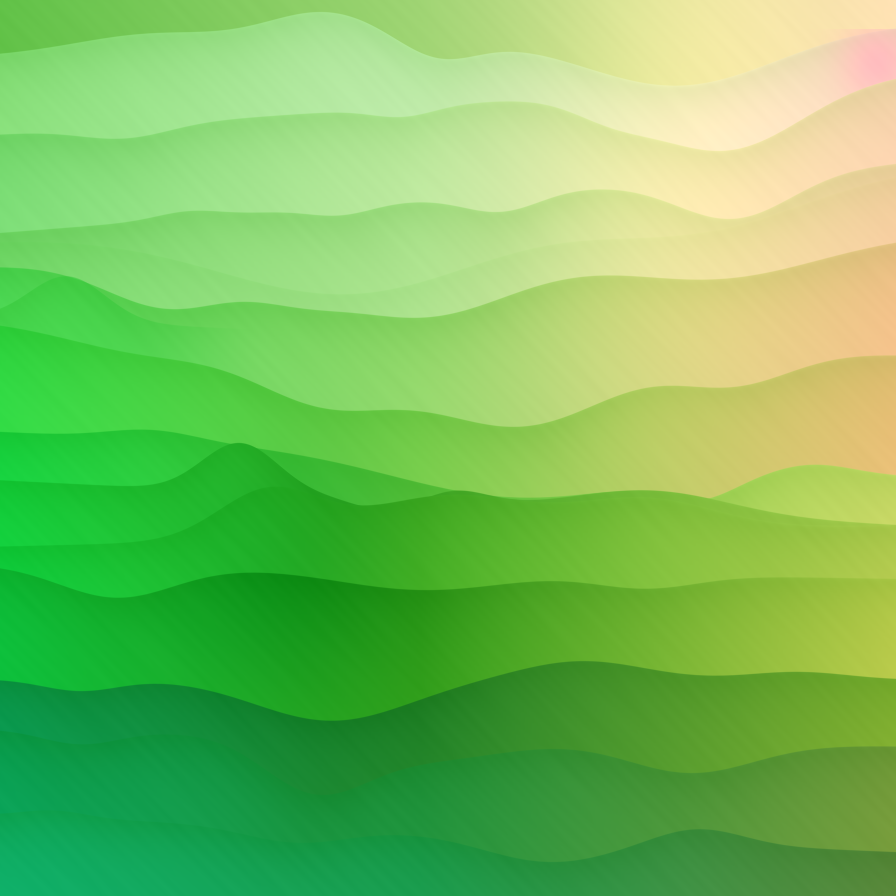
Give the GLSL for this background, as a WebGL 1 fragment shader.

```glsl
precision highp float;
// Layered paper-like hills fading from deep green to cream and peach.
uniform vec2 u_resolution;

const vec3 CREST_TINT = vec3(0.76, 0.90, 0.70);
const float CREST_DEPTH = 0.045;
const float RIM_WIDTH = 0.0025;
const float RIM_LIGHT = 0.05;
const float MID_STOP = 0.47;
const vec3 WARM_GLOW = vec3(0.13, 0.07, 0.05);
const vec2 WARM_CENTER = vec2(0.76, 0.82);
const vec3 DEEP_SHADE = vec3(0.08, 0.07, 0.04);
const vec2 DEEP_CENTER = vec2(0.33, 0.36);
const vec3 PINK = vec3(1.0, 0.70, 0.74);
const vec2 PINK_CENTER = vec2(0.98, 0.93);
const vec2 STREAK_SCALE = vec2(95.0, 5.0);
const float STREAK_AMOUNT = 0.012;

// Gradient noise
vec2 gradient(vec2 cell) {
  float a = 6.2832 * fract(sin(dot(cell, vec2(127.1, 311.7))) * 4375.5);
  return vec2(cos(a), sin(a));
}

float noise(vec2 p) {
  vec2 i = floor(p), f = fract(p), e = vec2(1.0, 0.0);
  vec2 u = f * f * f * (f * (f * 6.0 - 15.0) + 10.0);
  float low = mix(dot(gradient(i), f), dot(gradient(i + e), f - e), u.x);
  float high = mix(dot(gradient(i + e.yx), f - e.yx), dot(gradient(i + 1.0), f - 1.0), u.x);
  return mix(low, high, u.y);
}

// Soft falloff around a centre
float glow(vec2 p, vec2 center, vec2 size) {
  vec2 d = (p - center) / size;
  return exp(-dot(d, d));
}

// One swell: centre, width, height
float swell(float x, vec3 s) {
  float d = (x - s.x) / s.y;
  return s.z * exp(-d * d);
}

// Depth below a ridge that runs between two end heights with four swells
float ridge(vec2 p, vec2 ends, vec3 a, vec3 b, vec3 c, vec3 d) {
  float x = p.x;
  return mix(ends.x, ends.y, x) + swell(x, a) + swell(x, b) + swell(x, c) + swell(x, d) - p.y;
}

// Horizontal blend through three colours
vec3 sweep(float x, vec3 left, vec3 mid, vec3 right) {
  return x < MID_STOP ? mix(left, mid, x / MID_STOP)
                      : mix(mid, right, (x - MID_STOP) / (1.0 - MID_STOP));
}

// Lay a sheet over the colour, darker and thinly lit along its crest
void sheet(inout vec3 col, float depth, float opacity, vec3 fill) {
  float px = 0.8 / u_resolution.y;
  float d = max(depth, 0.0);
  fill *= mix(vec3(1.0), CREST_TINT, exp(-d / CREST_DEPTH) * (1.0 - 0.55 * fill.r));
  fill += RIM_LIGHT * fill.r * exp(-d / RIM_WIDTH);
  col = mix(col, fill, opacity * smoothstep(-px, px, depth));
}

void main() {
  vec2 p = gl_FragCoord.xy / u_resolution;
  float x = p.x;
  vec3 none = vec3(0.5, 1.0, 0.0);

  // Sky
  vec3 col = sweep(x, vec3(0.38, 0.76, 0.28), vec3(0.62, 0.83, 0.45), vec3(0.99, 0.88, 0.70));

  // Pale upper hills
  sheet(col, ridge(p, vec2(0.9375, 0.973), vec3(0.76, 0.15, -0.06), vec3(0.36, 0.09, 0.035), vec3(0.17, 0.12, 0.019), vec3(0.49, 0.06, -0.022)), 1.0,
    sweep(x, vec3(0.55, 0.89, 0.50), vec3(0.77, 0.93, 0.69), vec3(1.0, 0.85, 0.78)));
  col = mix(col, PINK, 0.8 * glow(p, PINK_CENTER, vec2(0.04, 0.045)) * step(p.y, 0.968));
  sheet(col, ridge(p, vec2(0.85, 0.918), vec3(0.81, 0.12, -0.073), vec3(0.68, 0.06, -0.016), vec3(0.14, 0.07, -0.014), vec3(0.45, 0.05, -0.011)), 1.0,
    sweep(x, vec3(0.50, 0.88, 0.48), vec3(0.76, 0.92, 0.64), vec3(0.99, 0.83, 0.70)));
  sheet(col, ridge(p, vec2(0.74, 0.818), vec3(0.82, 0.09, -0.048), vec3(0.56, 0.06, -0.02), vec3(0.38, 0.05, -0.01), vec3(0.21, 0.05, 0.008)), 1.0,
    sweep(x, vec3(0.48, 0.87, 0.45), vec3(0.70, 0.90, 0.58), vec3(0.98, 0.82, 0.66)));
  sheet(col, ridge(p, vec2(0.733, 0.812), vec3(0.40, 0.22, -0.092), vec3(0.78, 0.17, -0.05), none, none), 0.4,
    sweep(x, vec3(0.46, 0.87, 0.43), vec3(0.70, 0.90, 0.58), vec3(0.97, 0.80, 0.62)));

  // Bright middle hills
  sheet(col, ridge(p, vec2(0.703, 0.738), vec3(0.19, 0.10, -0.052), vec3(0.47, 0.15, -0.073), vec3(0.33, 0.07, -0.02), vec3(0.80, 0.16, -0.042)), 1.0,
    sweep(x, vec3(0.32, 0.87, 0.36), vec3(0.60, 0.86, 0.44), vec3(0.96, 0.76, 0.55)));
  sheet(col, ridge(p, vec2(0.645, 0.60), vec3(0.075, 0.06, 0.05), none, none, none), 0.6 * smoothstep(0.3, 0.1, x),
    vec3(0.26, 0.85, 0.30));
  sheet(col, ridge(p, vec2(0.642, 0.604), vec3(0.575, 0.15, -0.095), vec3(0.36, 0.11, -0.068), vec3(0.17, 0.13, -0.03), vec3(0.82, 0.09, -0.036)), 1.0,
    sweep(x, vec3(0.20, 0.87, 0.28), vec3(0.50, 0.83, 0.32), vec3(0.92, 0.75, 0.47)));
  sheet(col, ridge(p, vec2(0.518, 0.469), vec3(0.57, 0.19, -0.045), vec3(0.78, 0.06, -0.025), vec3(0.17, 0.07, 0.011), vec3(0.91, 0.06, 0.01)), 1.0,
    sweep(x, vec3(0.10, 0.86, 0.28), vec3(0.38, 0.79, 0.26), vec3(0.82, 0.86, 0.42)));

  // Rich green hills
  sheet(col, ridge(p, vec2(0.464, 0.414), vec3(0.268, 0.06, 0.055), vec3(0.43, 0.05, -0.012), vec3(0.73, 0.12, 0.025), vec3(0.51, 0.05, 0.014)), 1.0,
    sweep(x, vec3(0.08, 0.84, 0.26), vec3(0.28, 0.70, 0.17), vec3(0.74, 0.82, 0.34)));
  sheet(col, ridge(p, vec2(0.39, 0.414), vec3(0.30, 0.08, 0.055), vec3(0.50, 0.13, 0.045), vec3(0.72, 0.11, 0.035), none), 1.0,
    sweep(x, vec3(0.06, 0.84, 0.27), vec3(0.29, 0.71, 0.16), vec3(0.74, 0.81, 0.33)));
  sheet(col, ridge(p, vec2(0.37, 0.354), vec3(0.13, 0.09, -0.035), vec3(0.47, 0.13, -0.021), vec3(0.72, 0.08, -0.015), none), 1.0,
    sweep(x, vec3(0.05, 0.76, 0.24), vec3(0.20, 0.63, 0.11), vec3(0.74, 0.80, 0.30)));

  // Dark foreground hills
  sheet(col, ridge(p, vec2(0.242, 0.241), vec3(0.37, 0.12, -0.046), vec3(0.65, 0.10, 0.021), vec3(0.09, 0.06, -0.013), vec3(0.89, 0.08, 0.009)), 1.0,
    sweep(x, vec3(0.04, 0.62, 0.34), vec3(0.14, 0.53, 0.17), vec3(0.53, 0.70, 0.20)));
  sheet(col, ridge(p, vec2(0.186, 0.167), vec3(0.35, 0.08, -0.055), vec3(0.47, 0.13, -0.025), vec3(0.77, 0.10, -0.034), vec3(0.09, 0.06, -0.015)), 1.0,
    sweep(x, vec3(0.04, 0.65, 0.36), vec3(0.13, 0.59, 0.25), vec3(0.48, 0.62, 0.24)));
  sheet(col, ridge(p, vec2(0.09, 0.049), vec3(0.61, 0.10, -0.027), vec3(0.78, 0.07, 0.018), vec3(0.33, 0.08, -0.017), vec3(0.06, 0.05, 0.008)), 1.0,
    sweep(x, vec3(0.06, 0.70, 0.43), vec3(0.11, 0.63, 0.33), vec3(0.38, 0.55, 0.25)));

  // Broad light, shade and diagonal streaks
  col += WARM_GLOW * glow(p, WARM_CENTER, vec2(0.17, 0.34));
  col -= DEEP_SHADE * glow(p, DEEP_CENTER, vec2(0.13, 0.14));
  col += STREAK_AMOUNT * noise(vec2(x + p.y, x - p.y) * STREAK_SCALE);
  gl_FragColor = vec4(clamp(col, 0.0, 1.0), 1.0);
}
```
